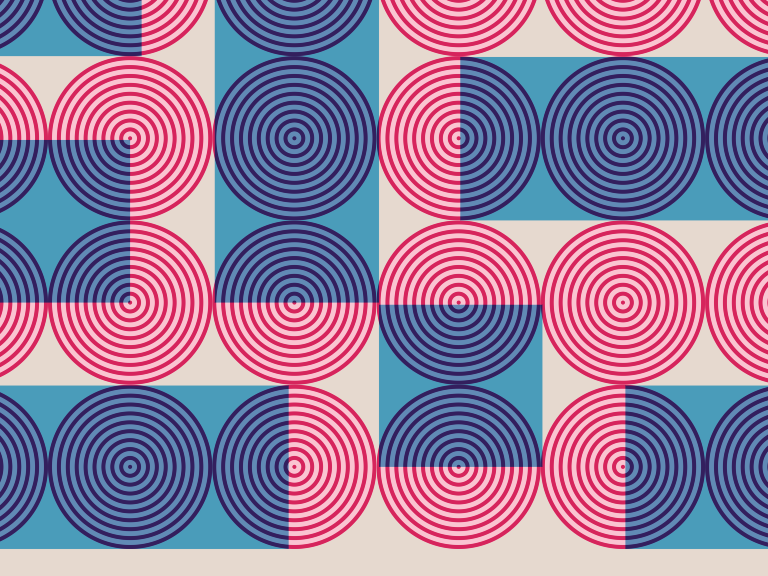
Give the GLSL for this pattern, as a WebGL 2 fragment shader.

```glsl
#version 300 es
precision highp float;
// Rows of touching concentric-ring discs, recoloured where blue blocks cross them.

#define PITCH 0.2852              // disc spacing, in canvas heights
#define ORIGIN vec2(0.0833, 0.0469) // lower left corner of cell (0, 0)
#define RINGS 9.0                 // rings around each centre dot
#define LINE_WIDTH 0.0245         // ring stroke, in cells
#define SOFTNESS 1.2              // edge blur, in output pixels
#define CREAM vec3(0.90, 0.85, 0.81)
#define BLUE vec3(0.29, 0.61, 0.73)
#define CREAM_GAP vec3(0.98, 0.77, 0.82)
#define BLUE_GAP vec3(0.38, 0.54, 0.71)
#define PINK_LINE vec3(0.84, 0.14, 0.36)
#define DARK_LINE vec3(0.20, 0.12, 0.37)

uniform vec2 u_resolution;
out vec4 fragColor;

// Blocks in cell units: left, bottom, right, top
const vec4 BLOCKS[7] = vec4[7](
    vec4(-9.0, 3.0, 0.57, 9.0),
    vec4(1.015, 1.5, 2.015, 9.0),
    vec4(2.51, 2.0, 9.0, 2.995),
    vec4(-9.0, 1.5, 0.5, 2.49),
    vec4(-9.0, 0.0, 1.465, 0.995),
    vec4(2.015, 0.5, 3.01, 1.487),
    vec4(3.515, 0.0, 9.0, 0.995));

// Coverage of a shape from its signed distance
float fill(float dist, float blur) {
    return smoothstep(0.5 * blur, -0.5 * blur, dist);
}

float boxDistance(vec2 p, vec4 box) {
    vec2 d = max(box.xy - p, p - box.zw);
    return max(d.x, d.y);
}

// Distance to the nearest ring stroke; ring zero is the centre dot
float ringDistance(float radius) {
    float spacing = (0.5 - 0.5 * LINE_WIDTH) / RINGS;
    float ring = min(floor(radius / spacing + 0.5), RINGS);
    return abs(radius - ring * spacing) - 0.5 * LINE_WIDTH;
}

void main() {
    vec2 p = (gl_FragCoord.xy / u_resolution.y - ORIGIN) / PITCH;
    float blur = SOFTNESS / (u_resolution.y * PITCH);

    // Blue blocks
    float block = 0.0;
    for (int i = 0; i < 7; i++) {
        block = max(block, fill(boxDistance(p, BLOCKS[i]), blur));
    }

    // Ringed discs, with an empty margin below the first row
    float radius = length(fract(p) - 0.5);
    float aboveMargin = step(0.0, p.y);
    float disc = fill(radius - 0.5, blur) * aboveMargin;
    float line = fill(ringDistance(radius), blur) * aboveMargin;

    // Each layer switches palette inside the blocks
    vec3 color = mix(CREAM, BLUE, block);
    color = mix(color, mix(CREAM_GAP, BLUE_GAP, block), disc);
    color = mix(color, mix(PINK_LINE, DARK_LINE, block), line);
    fragColor = vec4(color, 1.0);
}
```
